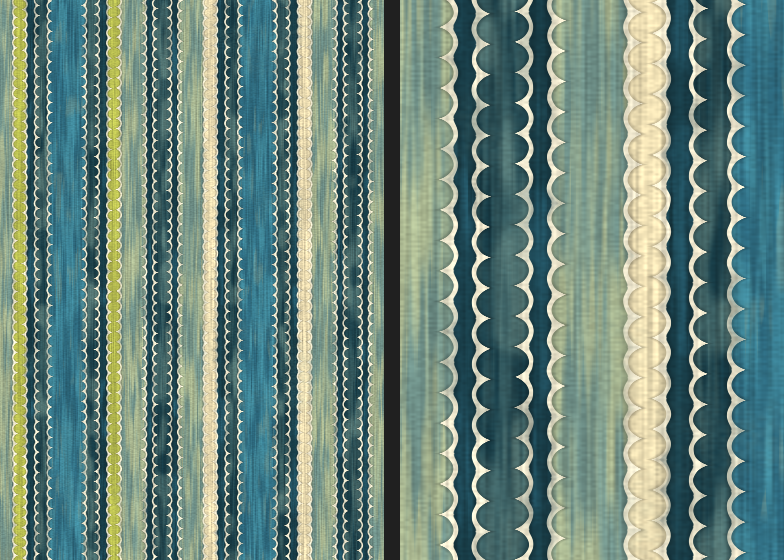
Left, the full canvas; right, a detail of the centre.
Give the GLSL for this pattern, as a WebGL 1 fragment shader.

```glsl
precision highp float;
uniform vec2 u_resolution;

#define WIDTH 528.0        // canvas width in design units
#define PERIOD 262.0       // one full group of stripes
#define BLUE_CENTRE 92.0
#define SCALLOP 13.96      // height of one scallop
#define BULGE 4.2
#define LINE 1.05          // half width of the stitched line
#define CUSP 1.1           // extra half width at the cusps
#define THREAD 1.9
#define WEAR 0.30

const vec3 CREAM = vec3(0.94, 0.91, 0.81);
const vec3 ECRU = vec3(0.93, 0.87, 0.70);
const vec3 LIME = vec3(0.73, 0.75, 0.32);
const vec3 SAGE = vec3(0.66, 0.71, 0.56);
const vec3 GREY_GREEN = vec3(0.43, 0.56, 0.53);
const vec3 BLUE = vec3(0.25, 0.53, 0.60);
const vec3 DEEP_BLUE = vec3(0.17, 0.40, 0.48);
const vec3 DARK = vec3(0.09, 0.23, 0.27);

float hash(vec2 p) {
  return fract(sin(dot(p, vec2(127.1, 311.7))) * 43758.5453);
}

float noise(vec2 p) {
  vec2 i = floor(p), f = fract(p);
  f = f * f * (3.0 - 2.0 * f);
  return mix(mix(hash(i), hash(i + vec2(1.0, 0.0)), f.x),
             mix(hash(i + vec2(0.0, 1.0)), hash(i + 1.0), f.x), f.y);
}

// Dye runs: fine threads gathered into long, blocky clumps
float ikat(vec2 p, float seed) {
  float thread = floor(p.x / THREAD);
  float run = p.y + 22.0 * hash(vec2(thread, seed));
  float clump = noise(vec2(p.x / 8.0 + seed, run / 38.0));
  float fine = noise(vec2(p.x / THREAD + seed, p.y / 34.0));
  return smoothstep(0.25, 0.75, 0.55 * clump + 0.45 * fine);
}

// Changes to the next stripe along a scalloped edge, then stitches over it
vec3 scallop(vec3 col, vec3 next, vec2 p, float across, float edge,
             float facing, float px) {
  float lane = floor((p.x - BLUE_CENTRE) / (0.5 * PERIOD));
  float t = p.y / SCALLOP + hash(vec2(edge, lane));
  float f = 2.0 * fract(t) - 1.0;
  float curve = facing * BULGE * (0.5 - f * f);
  float slope = 4.0 * BULGE * f / SCALLOP;
  float s = (across - edge - curve) / sqrt(1.0 + slope * slope);
  float width = LINE + CUSP * pow(abs(f), 6.0) + 0.3 * (noise(p * 0.3) - 0.5);
  float line = 1.0 - smoothstep(-0.6 * px, 0.6 * px, abs(s) - width);
  float shade = 1.0 - smoothstep(0.0, 2.2, abs(s) - width);
  col = mix(col, next, smoothstep(-px, px, s));
  col *= 1.0 - 0.18 * shade;
  float worn = WEAR * smoothstep(0.45, 0.9, noise(p * vec2(0.09, 0.05)));
  return mix(col, CREAM, line * (1.0 - worn));
}

void main() {
  float px = WIDTH / u_resolution.x;
  vec2 p = gl_FragCoord.xy * px;

  // Mirrored distance from the middle of the blue stripe
  float shifted = p.x - BLUE_CENTRE + 0.5 * PERIOD;
  float group = floor(shifted / PERIOD);
  float a = abs(mod(shifted, PERIOD) - 0.5 * PERIOD);

  // Dyed cloth of each stripe
  float dye = ikat(p, 3.0);
  float patches = smoothstep(0.35, 0.75, noise(p / vec2(9.0, 26.0) + 7.0));
  vec3 blue = mix(DEEP_BLUE, BLUE, dye);
  blue = mix(blue, GREY_GREEN, 0.5 * smoothstep(0.6, 0.9, ikat(p, 19.0)) * patches);
  vec3 dark = mix(DARK, DEEP_BLUE, 0.55 * dye * patches + 0.12 * dye);
  vec3 mottled = mix(DARK, GREY_GREEN, 0.3 * dye + 0.4 * patches);
  vec3 sage = mix(GREY_GREEN, SAGE, ikat(p, 41.0));
  vec3 accent = mix(LIME, ECRU, mod(group, 2.0));
  accent *= 0.94 + 0.10 * noise(p / vec2(THREAD, 18.0));

  // Stripes from the blue middle outwards
  vec3 col = blue;
  col = scallop(col, mottled, p, a, 25.0, 1.0, px);
  col = scallop(col, dark, p, a, 42.5, 1.0, px);
  col = scallop(col, accent, p, a, 57.0, -1.0, px);
  col = scallop(col, sage, p, a, 72.5, 1.0, px);
  col = scallop(col, dark, p, a, 107.5, 1.0, px);
  col = scallop(col, mottled, p, a, 120.0, -1.0, px);

  // Vertical yarns, woven rows and faint rubbing
  float yarn = noise(vec2(p.x / 1.3, p.y / 60.0)) - 0.5;
  float weave = noise(p / vec2(2.6, 1.1)) - 0.5;
  col *= 1.0 + 0.22 * yarn + 0.14 * weave;
  float rub = smoothstep(0.62, 0.95, noise(p / 45.0)) * noise(p / vec2(3.0, 2.0));
  col = mix(col, GREY_GREEN * 1.2, 0.5 * WEAR * rub);
  gl_FragColor = vec4(clamp(col, 0.0, 1.0), 1.0);
}
```
